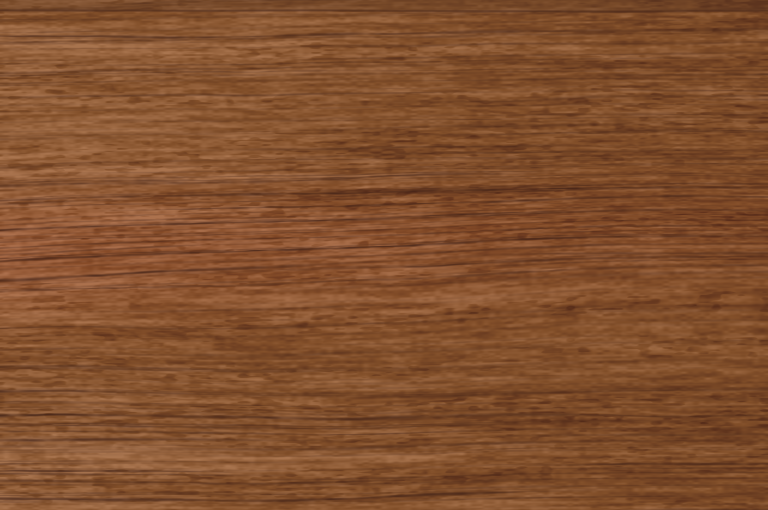
Write a Shadertoy shader that draws this texture.

```glsl
// Polished brown wood with long horizontal grain, lit softly from the left.
// Stretched value noise gives bands, fibres and pores; jittered rows of thin
// wavering lines give the dark veins, which bow upward in the middle.

const vec3 DARK_WOOD  = vec3(0.385, 0.210, 0.115);
const vec3 MID_WOOD   = vec3(0.512, 0.312, 0.162);
const vec3 LIGHT_WOOD = vec3(0.640, 0.435, 0.285);
const vec3 VEIN_COLOR = vec3(0.250, 0.130, 0.090);
const vec3 RED_TINT   = vec3(0.024, -0.014, -0.004);

const float BASE_TONE    = 0.62;
const float LIGHT_FALL   = 0.36;   // tone lost from left to right
const float BAND_AMOUNT  = 0.24;
const float RING_AMOUNT  = 0.27;
const float FIBRE_AMOUNT = 0.36;
const float GRAIN_AMOUNT = 0.42;
const float SPECK_AMOUNT = 0.30;
const float PORE_AMOUNT  = 0.30;
const float BOW_HEIGHT   = 0.045;
const float RED_CENTER   = 0.50;
const float RED_WIDTH    = 0.12;
const float SEAM_HEIGHT  = 0.978;

float hash(vec2 p) {
    vec3 q = fract(vec3(p.xyx) * 0.1031);
    q += dot(q, q.yzx + 33.33);
    return fract((q.x + q.y) * q.z);
}

float noise(vec2 p) {
    vec2 i = floor(p);
    vec2 f = fract(p);
    f = f * f * (3.0 - 2.0 * f);
    float low  = mix(hash(i), hash(i + vec2(1.0, 0.0)), f.x);
    float high = mix(hash(i + vec2(0.0, 1.0)), hash(i + vec2(1.0, 1.0)), f.x);
    return mix(low, high, f.y);
}

// Noise centred on zero, stretched by the given frequencies
float streak(vec2 p, float along, float across) {
    return noise(p * vec2(along, across) + across) - 0.5;
}

// Bends the straight grain: a bow in the middle and a slow drift
vec2 bendGrain(vec2 p) {
    float middle = exp(-pow((p.y - 0.49) / 0.16, 2.0));
    float bow = BOW_HEIGHT * p.x * (1.0 - 0.3 * p.x) * middle;
    float drift = 0.016 * streak(p, 1.6, 4.0) + 0.004 * streak(p, 6.0, 11.0);
    return vec2(p.x, p.y - bow - 0.006 * p.x + drift);
}

// Darkness of one family of veins, one jittered line per row
float veins(vec2 p, float rows, float width, float seed, float pixel) {
    float darkness = 0.0;
    float row = floor(p.y * rows);
    for (int k = -1; k <= 1; k++) {
        float id = row + float(k);
        float key = id * 7.31 + seed;
        float wobble = 0.3 * (noise(vec2(p.x * 2.2, key)) - 0.5);
        wobble += 0.0012 * rows * (noise(vec2(p.x * 30.0, key + 8.0)) - 0.5);
        float center = (id + 0.15 + 0.7 * hash(vec2(id, seed)) + wobble) / rows;
        float run = smoothstep(0.15, 0.70, noise(vec2(p.x * 1.5 + key, key)));
        float breaks = 0.4 + 0.6 * noise(vec2(p.x * 32.0, key + 3.0));
        float weight = mix(0.35, 1.0, hash(vec2(seed, id + 9.0)));
        float halfWidth = width * (0.5 + noise(vec2(p.x * 12.0, key + 5.0)));
        float d = abs(p.y - center);
        float line = 1.0 - smoothstep(0.0, halfWidth + 0.6 * pixel, d);
        float halo = 0.16 * exp(-d / (width * 3.0));
        darkness = max(darkness, (line + halo) * run * breaks * weight);
    }
    return min(darkness, 1.0);
}

void mainImage(out vec4 fragColor, in vec2 fragCoord) {
    float pixel = 1.0 / iResolution.y;
    vec2 p = fragCoord * pixel;
    float across = fragCoord.x / iResolution.x;
    vec2 g = bendGrain(p);

    // Light from the lower left, fading to the right and top
    float tone = BASE_TONE + LIGHT_FALL * (0.5 - across);
    tone += 0.12 * (0.45 - p.y) * (1.0 - across);

    // Broad bands, growth rings, fibres and fine grain
    tone += BAND_AMOUNT * streak(g, 0.6, 9.0);
    tone += RING_AMOUNT * streak(g, 1.2, 36.0);
    tone += FIBRE_AMOUNT * streak(g, 4.0, 105.0);
    tone += GRAIN_AMOUNT * streak(g, 18.0, 200.0);
    tone += SPECK_AMOUNT * streak(g, 85.0, 270.0);

    // Short dark pores gathered in patches
    float poreShape = smoothstep(0.58, 0.84, noise(g * vec2(42.0, 215.0) + 41.0));
    float porePatch = smoothstep(0.25, 0.70, noise(g * vec2(1.5, 30.0) + 17.0));
    tone -= PORE_AMOUNT * poreShape * porePatch;

    vec3 color = tone < 0.5
        ? mix(DARK_WOOD, MID_WOOD, max(2.0 * tone, -0.3))
        : mix(MID_WOOD, LIGHT_WOOD, min(2.0 * tone - 1.0, 1.2));

    // Warm red band, strongest at the left
    float redBand = exp(-pow((g.y - RED_CENTER) / RED_WIDTH, 2.0));
    color += RED_TINT * redBand * (1.0 - 0.6 * across);

    // Bold, delicate and hairline veins, denser in some bands than in others
    float cluster = noise(vec2(g.x * 0.5, g.y * 8.0 + 2.0));
    float density = 0.55 + 0.45 * smoothstep(0.3, 0.7, cluster);
    float bold = 0.95 * veins(g, 21.0, 0.0036, 4.0, pixel);
    float delicate = 0.75 * veins(g, 46.0, 0.0027, 23.0, pixel);
    float hairline = 0.48 * veins(g, 90.0, 0.0020, 57.0, pixel);
    float vein = max(bold, max(delicate, hairline));
    color = mix(color, VEIN_COLOR, vein * density);

    // Dull strip above a dark seam near the top edge
    float seamY = SEAM_HEIGHT + 0.003 * streak(p, 5.0, 1.0);
    float strip = smoothstep(-pixel, pixel, p.y - seamY);
    float seam = 1.0 - smoothstep(0.0, 0.002 + pixel, abs(p.y - seamY));
    color = mix(color, vec3(0.40, 0.25, 0.15), 0.35 * strip);
    color = mix(color, VEIN_COLOR, 0.5 * seam);

    fragColor = vec4(color, 1.0);
}
```
